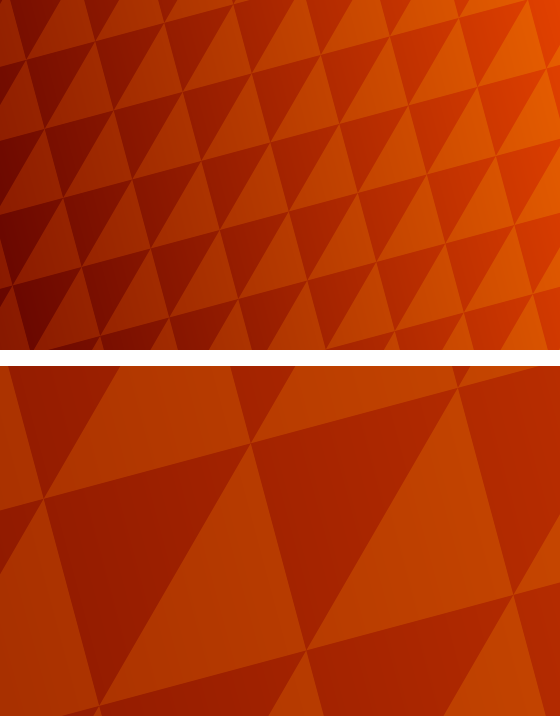
Top, the full canvas; bottom, a detail of the centre.
Write a WebGL 1 fragment shader that draws this background.

```glsl
precision highp float;
// A tilted grid of squares, each halved along its diagonal into a shaded and
// a lit triangle. Both tones follow one linear gradient along the grid's tilt,
// and a signed distance to the triangle borders smooths every edge.

uniform vec2 u_resolution;

// Lengths are in canvas heights, origin at the lower left.
const float TILE_SIDE = 0.2042;
const float TILT = 0.2618;                  // 15 degrees, in radians
const vec2 GRID_CORNER = vec2(0.825, 0.3958);
const float EDGE_SOFTNESS = 0.6;            // half width of an edge, in pixels

const vec3 SHADE_START = vec3(0.395, 0.020, 0.0);
const vec3 SHADE_END = vec3(0.885, 0.255, 0.0);
const vec3 LIT_START = vec3(0.530, 0.095, 0.0);
const vec3 LIT_END = vec3(0.910, 0.370, 0.0);

// Signed distance to the nearest border in a unit tile, positive when lit.
float litDistance(vec2 tile) {
  float diagonal = (tile.x - tile.y) * 0.7071;
  vec2 sides = min(tile, 1.0 - tile);
  float border = min(abs(diagonal), min(sides.x, sides.y));
  return diagonal > 0.0 ? border : -border;
}

void main() {
  vec2 canvas = vec2(u_resolution.x / u_resolution.y, 1.0);
  vec2 point = gl_FragCoord.xy / u_resolution.y;

  // Axes of the tilted grid
  vec2 along = vec2(cos(TILT), sin(TILT));
  vec2 across = vec2(-along.y, along.x);

  // Repeated triangles
  vec2 offset = point - GRID_CORNER;
  vec2 grid = vec2(dot(offset, along), dot(offset, across)) / TILE_SIDE;
  float softness = EDGE_SOFTNESS / (u_resolution.y * TILE_SIDE);
  float lit = smoothstep(-softness, softness, litDistance(fract(grid)));

  // Gradient from the lower left corner to the upper right one
  float ramp = dot(point, along) / dot(canvas, along);
  vec3 shadeColor = mix(SHADE_START, SHADE_END, ramp);
  vec3 litColor = mix(LIT_START, LIT_END, ramp);

  gl_FragColor = vec4(mix(shadeColor, litColor, lit), 1.0);
}
```
